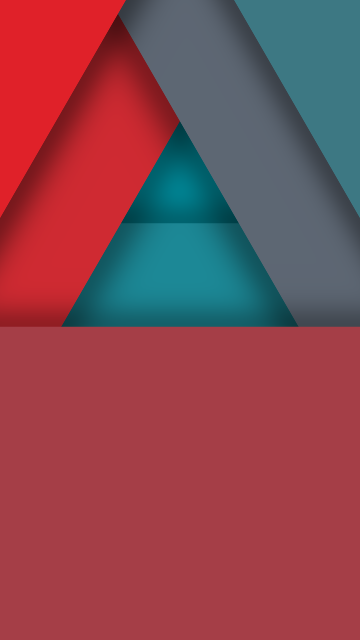
This background is drawn by a Shadertoy shader. Its source:

```glsl
// Layered paper sheets: two slanted bands lean together over a teal triangle,
// above a flat muted red panel. Sheets are half planes painted back to front,
// each casting a soft shadow on whatever already lies beneath it.

// Paints a sheet where d < 0, and its shadow just outside that edge.
vec3 addSheet(vec3 below, float d, vec3 tint, float darkness, float reach) {
    float pixel = 9.0 / iResolution.x;
    float falloff = max(d, 0.0) / reach;
    vec3 shaded = below * (1.0 - darkness * exp(-falloff * falloff));
    return mix(tint, shaded, smoothstep(-0.5 * pixel, 0.5 * pixel, d));
}

void mainImage(out vec4 fragColor, in vec2 fragCoord) {
    // The canvas spans 9 by 16 units
    vec2 p = fragCoord / iResolution.xy * vec2(9.0, 16.0);

    // Distances across the rising and falling 60 degree edges
    float rising = dot(p, vec2(0.866, -0.5));
    float falling = dot(p, vec2(0.866, 0.5));

    // Teal triangle and the strip below it
    vec3 color = vec3(0.0, 0.60, 0.67);
    color = addSheet(color, p.y - 10.417, vec3(0.11, 0.535, 0.59), 0.34, 0.6);

    // Red band on the left, grey band crossing over it
    color = addSheet(color, rising + 2.59, vec3(0.81, 0.165, 0.195), 0.36, 0.65);
    color = addSheet(color, 10.38 - falling, vec3(0.365, 0.402, 0.45), 0.38, 0.65);

    // Upper corners
    color = addSheet(color, 13.067 - falling, vec3(0.24, 0.47, 0.515), 0.36, 0.5);
    color = addSheet(color, rising + 5.273, vec3(0.88, 0.13, 0.16), 0.42, 0.6);

    // Flat lower panel
    color = addSheet(color, p.y - 7.833, vec3(0.647, 0.243, 0.278), 0.3, 0.55);

    fragColor = vec4(color, 1.0);
}
```
